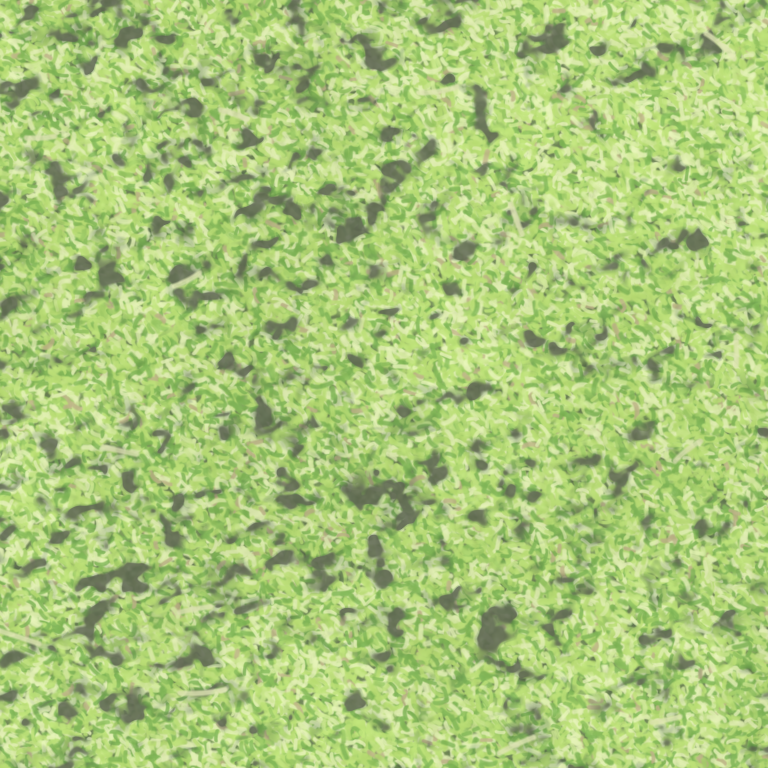
Write a Shadertoy shader that draws this texture.

```glsl
float hash(vec2 p) {
    return fract(sin(dot(p, vec2(127.1, 311.7))) * 43758.5453);
}

float noise(vec2 p) {
    vec2 i = floor(p), f = fract(p);
    f = f * f * (3.0 - 2.0 * f);
    return mix(mix(hash(i), hash(i + vec2(1, 0)), f.x),
               mix(hash(i + vec2(0, 1)), hash(i + vec2(1, 1)), f.x), f.y);
}

vec2 rotate(vec2 p, float angle) {
    float c = cos(angle), s = sin(angle);
    return vec2(c * p.x + s * p.y, c * p.y - s * p.x);
}

// Soft, slightly bent capsule; size holds half length and radius
float blade(vec2 p, float angle, vec2 size, float bend) {
    p = rotate(p, angle);
    p.y += bend * p.x * p.x;
    p.x -= clamp(p.x, -size.x, size.x);
    return 1.0 - smoothstep(0.25 * size.y, size.y, length(p));
}

vec3 bladeColor(float pick) {
    vec3 green = vec3(0.50, 0.71, 0.34);
    vec3 lime = vec3(0.73, 0.87, 0.46);
    vec3 pale = vec3(0.88, 0.93, 0.70);
    vec3 color = mix(green, lime, smoothstep(0.12, 0.34, pick));
    return mix(color, pale, smoothstep(0.56, 0.82, pick));
}

// One layer of blades, one per grid cell
vec3 addBlades(vec3 color, vec2 uv, float layer, float tone) {
    vec2 grid = rotate(uv, 0.4 + layer) * (54.0 + 4.0 * layer) + layer * 17.3;
    vec2 cell = floor(grid);
    for (int y = -1; y <= 1; y++)
    for (int x = -1; x <= 1; x++) {
        vec2 id = cell + vec2(x, y);
        vec2 center = id + vec2(hash(id + 3.1), hash(id + 7.7));
        float angle = -0.65 + 1.9 * (hash(id + 11.3) + hash(id + 19.9) - 1.0);
        vec2 size = vec2(0.2 + 0.45 * hash(id + 23.5), 0.25 + 0.15 * hash(id + 29.2));
        float cover = blade(rotate(grid - center, -0.4 - layer), angle, size,
                            hash(id + 31.4) - 0.5);
        vec3 tint = bladeColor(hash(id + 37.6) + tone);
        tint = mix(tint, vec3(0.74, 0.70, 0.53), step(0.97, hash(id + 41.8)));
        color = mix(color, tint, 0.85 * cover);
    }
    return color;
}

void mainImage(out vec4 fragColor, in vec2 fragCoord) {
    vec2 uv = fragCoord / iResolution.y;
    float patches = noise(uv * 5.0 + 2.0) * 0.6 + noise(uv * 13.0) * 0.4 - 0.5;

    // Shaded undergrowth
    float depth = noise(rotate(uv, 0.7) * 75.0);
    vec3 color = mix(vec3(0.42, 0.50, 0.33), vec3(0.62, 0.78, 0.42),
                     smoothstep(0.15, 0.8, depth));

    // Overlapping blades
    for (int i = 0; i < 6; i++)
        color = addBlades(color, uv, float(i), 0.22 * patches);

    // Grey pockets of soil, denser on the left
    vec2 warp = vec2(noise(uv * 60.0), noise(uv * 60.0 + 40.0)) * 0.012;
    vec2 ground = rotate(uv + warp, 0.3) * vec2(1.0, 1.25);
    float soil = 0.65 * noise(ground * 36.0 + 9.0) + 0.35 * noise(ground * 85.0)
               - 0.18 * patches + 0.07 * (0.5 - uv.x);
    color = mix(color, color * vec3(0.84, 0.86, 0.90), smoothstep(0.52, 0.70, soil));
    color = mix(color, vec3(0.39, 0.42, 0.34), 0.88 * smoothstep(0.67, 0.80, soil));

    // A few long dry stalks
    for (int i = 0; i < 14; i++) {
        vec2 id = vec2(float(i), 5.0);
        vec2 center = vec2(hash(id), hash(id + 8.0));
        float angle = -0.4 + 2.4 * (hash(id + 16.0) - 0.5);
        vec2 size = vec2(0.012 + 0.022 * hash(id + 24.0), 0.0055);
        float cover = blade(uv - center, angle, size, 8.0 * (hash(id + 32.0) - 0.5));
        color = mix(color, vec3(0.87, 0.89, 0.70), 0.8 * cover);
    }

    // Broad light and fine grain
    color *= 1.0 + 0.07 * patches;
    color += 0.05 * (noise(uv * 150.0) - 0.5);
    fragColor = vec4(clamp(color, 0.0, 1.0), 1.0);
}
```
